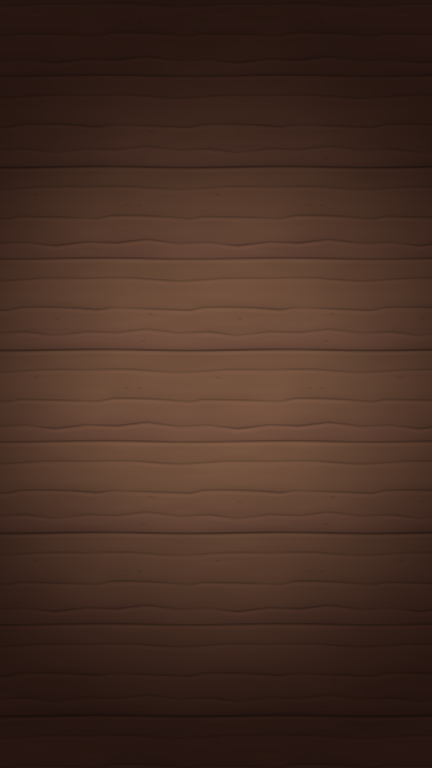
Give the GLSL for this texture, as a Shadertoy shader.

```glsl
// Horizontal wooden planks with wavy carved grain, darkened by an oval vignette.
#define PLANK_HEIGHT 0.1191   // in canvas heights
#define TILE_WIDTH 0.2376     // in canvas heights
#define SEAM_LEVEL 0.5443     // height of one strong seam
#define GROOVE_WIDTH 0.008    // in plank heights
#define GROOVE_DEPTH 0.15
#define NICKS 3
#define WOOD_UPPER vec3(0.454, 0.324, 0.246)
#define WOOD_LOWER vec3(0.448, 0.312, 0.248)
#define SHADOW vec3(0.150, 0.084, 0.064)

const float TAU = 6.28318;

float hash(vec2 p) {
    return fract(sin(dot(p, vec2(127.1, 311.7))) * 43758.5453);
}

// Value noise that wraps across after `period` cells
float noise(vec2 p, float period) {
    vec2 i = floor(p), f = fract(p);
    f = f * f * (3.0 - 2.0 * f);
    float x0 = mod(i.x, period), x1 = mod(i.x + 1.0, period);
    return mix(mix(hash(vec2(x0, i.y)), hash(vec2(x1, i.y)), f.x),
               mix(hash(vec2(x0, i.y + 1.0)), hash(vec2(x1, i.y + 1.0)), f.x), f.y);
}

// Triangle wave from -1 to 1, peaking at whole numbers
float triangle(float x) {
    return 4.0 * abs(fract(x) - 0.5) - 1.0;
}

// Carved line: dark core, soft shade above, lit lip below (d grows downward)
float groove(float d, float width, float blur) {
    float core = 1.0 - smoothstep(width - blur * 0.5, width + blur, abs(d));
    float shade = exp(-abs(d) / 0.05) * (1.0 - smoothstep(-blur, blur, d));
    float lip = exp(-pow((d - width - 0.025) / 0.018, 2.0));
    return -GROOVE_DEPTH * core - 0.08 * shade + 0.06 * lip;
}

// Depth within a plank of each of its three grain lines
float grainLine(int i, float u, float parity) {
    if (i == 0)
        return 0.222 + 0.014 * sin(TAU * (u - 0.75)) + 0.009 * triangle(2.0 * u + 0.05);
    if (i == 1) {
        float f = fract(2.0 * u - 0.25);
        return 0.535 + 0.042 * f * f * (1.0 - smoothstep(0.78, 1.0, f))
             + 0.008 * sin(TAU * (u + 0.4 * parity));
    }
    return 0.825 - 0.013 * triangle(3.0 * (u - 0.81)) - 0.022 * triangle(u - 0.79)
         - 0.02 * parity;
}

void mainImage(out vec4 fragColor, in vec2 fragCoord) {
    vec2 uv = fragCoord / iResolution.xy;
    vec2 p = fragCoord / iResolution.y;
    float u = p.x / TILE_WIDTH;
    float s = (SEAM_LEVEL - p.y) / PLANK_HEIGHT;
    float parity = mod(floor(s), 2.0);
    float t = fract(s);
    float blur = 1.0 / (iResolution.y * PLANK_HEIGHT);

    // Broad stains and fine streaks, repeating every two planks
    float row = t + parity;
    float stain = noise(vec2(u * 3.0 + t, row * 3.0), 3.0) - 0.5;
    float streak = noise(vec2(u * 6.0, row * 18.0), 6.0) - 0.5;
    float shade = 1.0 + 0.05 * stain + 0.03 * streak;

    // Grain lines, fading in and out along their length
    for (int i = 0; i < 3; i++) {
        float strength = 0.4 + 0.75 * noise(vec2(u * 6.0, float(i) + parity * 7.0), 6.0);
        shade += strength * groove(t - grainLine(i, u, parity), GROOVE_WIDTH, blur);
    }

    // Seams, every second one stronger
    float seam = floor(s + 0.5);
    float strong = 1.0 - mod(seam, 2.0);
    float seamOffset = s - seam - 0.006 * sin(TAU * (u + 0.2));
    float seamWear = 0.85 + 0.3 * noise(vec2(u * 5.0, strong * 3.0), 5.0);
    shade += mix(1.25, 1.45, strong) * seamWear * groove(seamOffset, GROOVE_WIDTH, blur);
    shade -= 0.06 * strong * exp(-abs(seamOffset) / 0.08);

    // Small nicks
    for (int i = 0; i < NICKS; i++) {
        vec2 seed = vec2(float(i) + 1.0, parity + 3.0);
        float x = fract(u - hash(seed) + 0.5) - 0.5;
        float y = t - mix(0.1, 0.95, hash(seed + 5.3)) - 0.25 * x;
        float mark = smoothstep(0.018, 0.006, abs(x)) * smoothstep(0.008 + blur, 0.0, abs(y));
        shade -= 0.09 * mark;
    }

    // Wood tint and vignette
    vec3 wood = mix(WOOD_UPPER, WOOD_LOWER, smoothstep(0.5, 1.0, t));
    float radius = length((uv - 0.5) * vec2(1.1, 1.95));
    float light = 1.0 - smoothstep(0.12, 0.96, radius);
    fragColor = vec4(mix(SHADOW, wood, light) * shade, 1.0);
}
```
